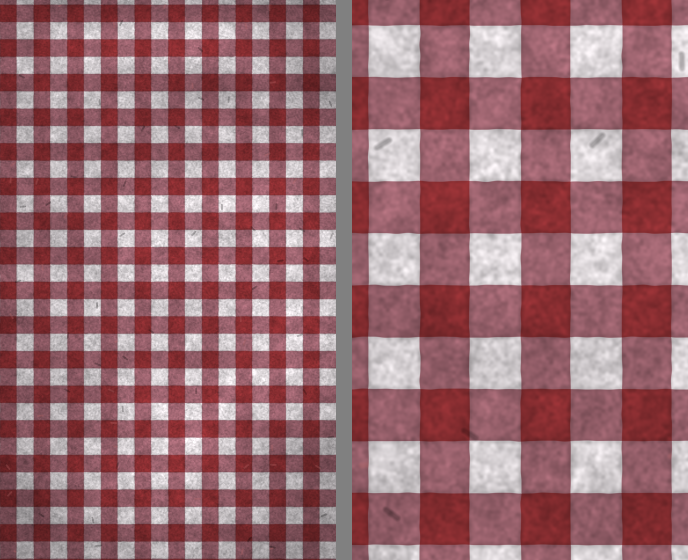
Left, the full canvas; right, a detail of the centre.
This pattern is drawn by a Shadertoy shader. Its source:

```glsl
// Worn red and white gingham on felted cloth. Two sets of translucent bands
// overlap to give white, mauve and red checks; layered value noise adds
// fibres, soft stains and creases, and hashed cells scatter small flecks.

const vec2  REPEATS    = vec2(9.98, 16.17);   // band pairs across and down
const vec2  PHASE      = vec2(0.0, -0.135);   // start of the first band, from top left
const vec2  DUTY       = vec2(0.49, 0.50);    // dyed part of each repeat
const vec3  WHITE      = vec3(0.80, 0.78, 0.79);
const vec3  MAUVE      = vec3(0.565, 0.36, 0.40);
const vec3  RED        = vec3(0.495, 0.165, 0.177);
const vec3  FLECK      = vec3(0.72, 0.40, 0.40);
const float SEAM_WIDTH = 0.028;               // in repeats
const float SEAM_DARK  = 0.09;
const float FIBRE      = 0.42;
const float STAIN      = 0.42;
const float VIGNETTE   = 0.16;
const float FLECK_GRID = 13.0;
const float FLECK_ODDS = 0.16;

float hash(vec2 p) {
    return fract(sin(dot(p, vec2(127.1, 311.7))) * 43758.5453);
}

float noise(vec2 p) {
    vec2 i = floor(p), f = fract(p);
    f = f * f * (3.0 - 2.0 * f);
    return mix(mix(hash(i), hash(i + vec2(1, 0)), f.x),
               mix(hash(i + vec2(0, 1)), hash(i + vec2(1, 1)), f.x), f.y);
}

float fbm(vec2 p) {
    float sum = 0.0, amp = 0.5;
    for (int i = 0; i < 4; i++) {
        sum += amp * noise(p);
        p = p * 2.03 + 17.3;
        amp *= 0.5;
    }
    return sum / 0.9375;
}

mat2 rotate(float a) {
    float c = cos(a), s = sin(a);
    return mat2(c, s, -s, c);
}

// Short matted hairs: stretched noise laid in several directions, about zero.
float fibres(vec2 p) {
    float sum = 0.0;
    for (int i = 0; i < 4; i++) {
        float k = float(i);
        vec2 q = rotate(0.25 + 0.785 * k) * p;
        sum += noise(q * vec2(75.0, 230.0) + 31.7 * k) - 0.5;
    }
    return 0.25 * sum + 0.22 * (noise(p * 290.0) - 0.5);
}

// One short, soft stroke in some of the cells of a coarse grid.
float flecks(vec2 p, float seed) {
    vec2 g = p * FLECK_GRID, id = floor(g) + seed;
    vec2 centre = 0.3 + 0.4 * vec2(hash(id + 1.3), hash(id + 5.9));
    vec2 q = rotate(6.2832 * hash(id + 9.1)) * (fract(g) - centre);
    q.x -= clamp(q.x, -0.09, 0.09);
    float present = step(hash(id), FLECK_ODDS);
    return present * (1.0 - smoothstep(0.01, 0.06, length(q)));
}

void mainImage(out vec4 fragColor, in vec2 fragCoord) {
    vec2 uv = fragCoord / iResolution.xy;
    vec2 p = fragCoord / iResolution.x;

    // Signed distance into the dyed bands, in repeats
    vec2 t = vec2(uv.x, 1.0 - uv.y) * REPEATS + PHASE;
    vec2 pixel = REPEATS / iResolution.xy;
    vec2 wobble = 0.012 * (vec2(noise(p * 90.0), noise(p * 90.0 + 40.0)) - 0.5);
    vec2 d = 0.5 * DUTY - abs(fract(t + wobble - 0.5 * DUTY + 0.5) - 0.5);
    vec2 band = smoothstep(-0.75 * pixel, 0.75 * pixel, d);

    // Checks: no band, one band or both
    vec3 col = mix(WHITE, MAUVE, max(band.x, band.y));
    col = mix(col, RED, band.x * band.y);

    // Faint dark line where the bands end
    vec2 seam = exp(-d * d / (SEAM_WIDTH * SEAM_WIDTH));
    col *= 1.0 - SEAM_DARK * max(seam.x, seam.y);

    // Felt grain and mottling
    col *= 1.0 + FIBRE * fibres(p) + 0.22 * (fbm(p * 38.0) - 0.5);

    // Broad stains, a crease near the top and darker borders
    float stain = fbm(p * vec2(2.6, 4.2) + 3.7) - 0.5;
    float crease = exp(-pow((uv.y - 0.84 + 0.05 * (uv.x - 0.5)) / 0.06, 2.0))
                 * smoothstep(0.1, 0.6, uv.x);
    vec2 edge = 2.0 * uv - 1.0;
    float shade = 1.05 + STAIN * stain - 0.13 * crease;
    shade -= VIGNETTE * smoothstep(0.3, 1.6, dot(edge, edge));
    shade -= 0.10 * smoothstep(0.93, 1.0, uv.y);
    col *= shade;

    // Pale scuffs on dyed cloth and small dark pits everywhere
    col = mix(col, FLECK, 0.3 * flecks(p, 0.0) * max(band.x, band.y));
    col *= 1.0 - 0.25 * flecks(p + 0.37, 50.0);

    fragColor = vec4(clamp(col, 0.0, 1.0), 1.0);
}
```
